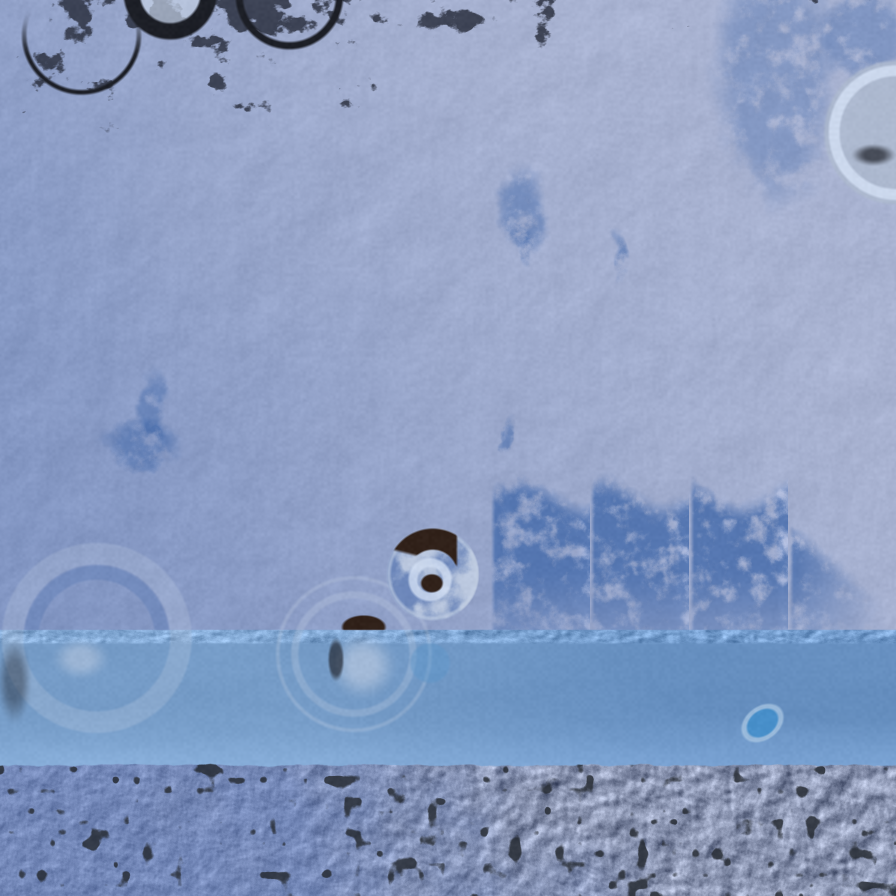
A Shadertoy shader for this texture:

```glsl
vec3 col;

void tint(vec3 ink, float amount) {
    col = mix(col, ink, amount);
}

float hash(vec2 p) {
    return fract(sin(dot(p, vec2(127.1, 311.7))) * 43758.5453);
}

float noise(vec2 p) {
    vec2 i = floor(p), f = fract(p);
    f = f * f * (3.0 - 2.0 * f);
    return mix(mix(hash(i), hash(i + vec2(1, 0)), f.x),
               mix(hash(i + vec2(0, 1)), hash(i + vec2(1, 1)), f.x), f.y);
}

float fbm(vec2 p) {
    float sum = 0.0, amp = 0.5;
    for (int i = 0; i < 5; i++, amp *= 0.5) {
        sum += amp * noise(p);
        p = mat2(1.6, 1.2, -1.2, 1.6) * p + 7.3;
    }
    return sum;
}

// Embossed light from the upper left
float relief(vec2 p) {
    return fbm(p) - fbm(p + vec2(-0.25, 0.3));
}

float below(float edge, float soft, float x) {
    return 1.0 - smoothstep(edge - soft, edge + soft, x);
}

float spot(vec2 p, float x, float y, float w, float h, float soft) {
    return below(1.0, soft, length((p - vec2(x, y)) / vec2(w, h)));
}

float ring(vec2 p, float x, float y, float radius, float halfWidth) {
    return below(halfWidth, 0.002, abs(length(p - vec2(x, y)) - radius));
}

void wall(vec2 p) {
    float light = smoothstep(0.1, 1.25, p.x * 0.8 + p.y * 0.55 + 0.15 * fbm(p * 4.0));
    col = mix(vec3(0.50, 0.58, 0.76), vec3(0.66, 0.70, 0.82), light);
    col += 0.07 * relief(p * vec2(24, 19)) + 0.05 * relief(p * 95.0);

    // Worn blue paint in columns
    float grit = fbm(p * 65.0), rough = fbm(p * 28.0) - 0.5;
    vec2 w = p + 0.035 * vec2(rough, grit - 0.5);
    float column = (p.x - 0.547) / 0.111, id = floor(column), f = fract(column);
    float top = id < 3.0 ? 0.445 + 0.015 * sin(f * 5.0 + id) : 0.41 - 0.09 * f;
    float paint = step(0.0, id) * step(id, 3.0) * below(top, 0.012, w.y);
    paint *= smoothstep(0.0, 0.06, f) * (id < 3.0 ? 1.0 : 1.0 - f);
    paint *= 0.55 + 0.45 * smoothstep(0.29, 0.37, p.y);
    col += 0.07 * paint * smoothstep(0.84, 0.95, f + rough * 0.2);

    // Loose blue strokes
    paint += 0.6 * spot(w, 0.587, 0.763, 0.024, 0.042, 0.35)
        + 0.5 * spot(w, 0.584, 0.727, 0.01, 0.018, 0.5)
        + 0.7 * spot(w, 0.69, 0.71, 0.008, 0.028, 0.5)
        + 0.7 * spot(w, 0.567, 0.51, 0.005, 0.018, 0.5)
        + 0.7 * spot(w, 0.16, 0.505, 0.036, 0.025, 0.35)
        + 0.6 * spot(w, 0.172, 0.545, 0.013, 0.035, 0.4)
        + 0.45 * spot(w, 0.865, 0.92, 0.06, 0.13, 0.3)
        + 0.5 * spot(w, 0.965, 0.965, 0.045, 0.045, 0.3);
    tint(vec3(0.30, 0.44, 0.68), 0.9 * min(paint, 1.0) * smoothstep(0.16, 0.56, grit));

    // Dark mottling along the top
    float edge = 0.5 + 1.9 * (0.99 - p.y) + 0.25 * smoothstep(0.35, 0.8, p.x);
    float mottle = smoothstep(edge, edge + 0.08, fbm(p * vec2(33, 42)));
    tint(vec3(0.17, 0.19, 0.25), 0.85 * mottle * smoothstep(0.83, 0.88, p.y));
}

vec3 water(vec2 p) {
    vec3 c = mix(vec3(0.46, 0.61, 0.78), vec3(0.40, 0.56, 0.75), smoothstep(0.3, 0.8, p.x));
    c += 0.08 * below(0.17, 0.04, p.y) + 0.03 * (fbm(p * vec2(9, 40)) - 0.5);
    float lip = smoothstep(0.28, 0.284, p.y);
    return c + lip * (0.05 + 0.5 * relief(p * vec2(70, 110)));
}

vec3 ground(vec2 p) {
    float rubble = smoothstep(0.15, 0.75, p.x + 0.5 * (fbm(p * 9.0) - 0.5));
    vec3 c = mix(vec3(0.45, 0.53, 0.72), vec3(0.54, 0.58, 0.69), rubble);
    c += (0.25 + 0.55 * rubble) * relief(p * 60.0) + 0.2 * relief(p * 150.0);
    float pebbles = noise(p * 85.0) * 0.6 + fbm(p * 38.0) * 0.5 + 0.035 * rubble;
    return mix(c, vec3(0.15, 0.17, 0.20), 0.85 * smoothstep(0.73, 0.82, pebbles));
}

void mainImage(out vec4 fragColor, in vec2 fragCoord) {
    vec2 p = fragCoord / iResolution.xy;
    float soft = 1.0 / iResolution.y, dry = smoothstep(0.297 - soft, 0.297 + soft, p.y);
    vec3 pale = vec3(0.76, 0.81, 0.89), brown = vec3(0.19, 0.13, 0.10);
    vec3 blue = vec3(0.40, 0.51, 0.72), dark = vec3(0.11, 0.12, 0.15);
    wall(p);
    tint(water(p), 1.0 - dry);

    // Half-sunk rings
    tint(pale, 0.25 * ring(p, 0.108, 0.288, 0.094, 0.012));
    tint(blue, 0.6 * dry * ring(p, 0.108, 0.288, 0.073, 0.008));
    tint(pale, 0.5 * spot(p, 0.09, 0.265, 0.022, 0.016, 0.6));
    tint(dark, 0.4 * spot(p, 0.016, 0.24, 0.014, 0.035, 0.5));
    tint(pale, 0.28 * ring(p, 0.395, 0.27, 0.085, 0.002));
    tint(pale, 0.28 * ring(p, 0.395, 0.27, 0.066, 0.004));
    tint(pale, 0.6 * spot(p, 0.405, 0.257, 0.026, 0.026, 0.6));
    tint(brown, dry * spot(p, 0.406, 0.3, 0.024, 0.013, 0.1));
    tint(dark, 0.65 * spot(p, 0.375, 0.264, 0.008, 0.021, 0.25));

    // Glass bead with brown cap and core
    vec2 q = p - vec2(0.483, 0.359);
    float inside = spot(q, 0.0, 0.0, 0.051, 0.051, 0.03);
    tint(mix(blue, pale, smoothstep(0.3, 0.65, fbm(p * 35.0) + q.x * 4.0)), inside * 0.85);
    tint(pale, 0.6 * ring(q, 0.0, 0.0, 0.049, 0.002));
    tint(pale + 0.06, 0.8 * ring(q, -0.003, -0.006, 0.019, 0.005));
    float cap = smoothstep(0.014, 0.019, q.y + 0.25 * q.x) * below(0.027, 0.002, q.x);
    tint(brown, cap * inside * smoothstep(0.026, 0.029, length(q)));
    tint(brown, spot(q, -0.001, -0.01, 0.012, 0.01, 0.15));

    // Bright drop and bubble in the water
    vec2 d = mat2(0.8, -0.6, 0.6, 0.8) * (p - vec2(0.851, 0.193)) / vec2(0.025, 0.018);
    tint(vec3(0.25, 0.56, 0.80), 0.8 * below(1.0, 0.1, length(d)));
    tint(pale, 0.65 * below(0.13, 0.08, abs(length(d) - 0.9)));
    tint(vec3(0.34, 0.58, 0.79), 0.4 * spot(p, 0.48, 0.26, 0.022, 0.022, 0.1));

    // Dark hoops at the top
    tint(dark, ring(p, 0.091, 0.961, 0.064, 0.0025) * below(0.962, 0.03, p.y));
    tint(dark, ring(p, 0.323, 1.005, 0.056, 0.004));
    tint(pale, 0.7 * spot(p, 0.19, 1.008, 0.036, 0.036, 0.1));
    tint(dark, ring(p, 0.19, 1.008, 0.043, 0.009));

    // Pale bowl at the right edge
    tint(pale - 0.08, 0.8 * spot(p, 1.0, 0.852, 0.08, 0.08, 0.03));
    tint(pale + 0.07, 0.8 * ring(p, 1.0, 0.852, 0.069, 0.006));
    tint(dark, 0.7 * spot(p, 0.975, 0.827, 0.018, 0.009, 0.5));

    float shore = 0.143 + 0.006 * fbm(p * 50.0);
    tint(ground(p), below(shore, soft, p.y));
    fragColor = vec4(col + 0.025 * (noise(p * 300.0) - 0.5), 1.0);
}
```
